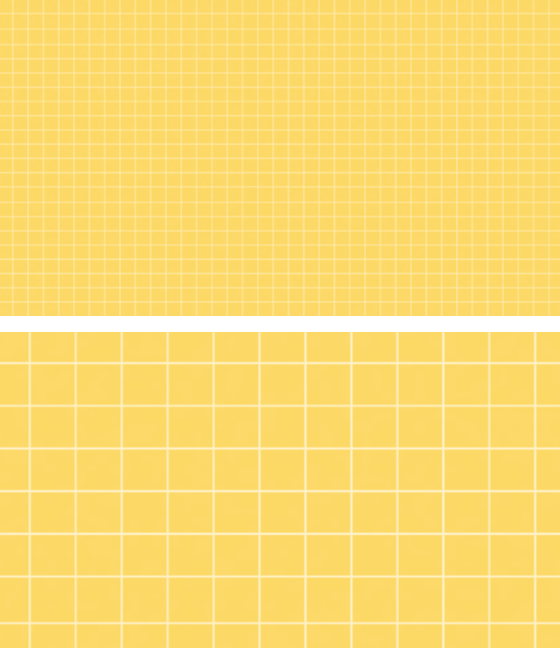
Top, the full canvas; bottom, a detail of the centre.
A WebGL 2 fragment shader for this pattern:

```glsl
#version 300 es
precision highp float;
// Warm yellow paper ruled with a grid of thin, soft cream lines.
// Columns are evenly spaced; rows are laid from the top with three wider gaps.
// Each line varies slightly in strength, and faint noise mottles the paper.

uniform vec2 u_resolution;
out vec4 fragColor;

// Lengths are fractions of the canvas height.
const vec3 PAPER = vec3(0.99, 0.851, 0.403);
const vec3 LINE = vec3(0.996, 0.945, 0.78);
const float COLUMN_START = 0.0405;
const float COLUMN_PITCH = 0.04847;
const int ROW_COUNT = 21;
const float ROW_START = 0.0427;
const float ROW_PITCH = 0.04502;
const float WIDE_GAP = 0.00417;      // extra space in a wide row gap
const float LINE_WIDTH = 0.0022;
const float LINE_SOFTNESS = 0.0012;  // least edge blur on large canvases
const float EDGE_PIXELS = 1.25;
const float STRENGTH_SPREAD = 0.4;
const float MOTTLE_SCALE = 90.0;
const float MOTTLE_AMOUNT = 0.022;

float hash(vec2 p) {
  vec3 q = fract(vec3(p.xyx) * 0.1031);
  q += dot(q, q.yzx + 33.33);
  return fract((q.x + q.y) * q.z);
}

float valueNoise(vec2 p) {
  vec2 cell = floor(p);
  vec2 t = smoothstep(0.0, 1.0, fract(p));
  float low = mix(hash(cell), hash(cell + vec2(1.0, 0.0)), t.x);
  float high = mix(hash(cell + vec2(0.0, 1.0)), hash(cell + 1.0), t.x);
  return mix(low, high, t.y);
}

// Coverage of a line whose edges are blurred by the given amount.
float lineCoverage(float offset, float blur) {
  float halfWidth = 0.5 * LINE_WIDTH;
  return smoothstep(-blur, blur, offset + halfWidth)
       - smoothstep(-blur, blur, offset - halfWidth);
}

float lineStrength(float index, float axis) {
  return 1.0 + STRENGTH_SPREAD * (hash(vec2(index, axis)) - 0.5);
}

// Distance of a row from the top, including the wide gaps above it.
float rowPosition(float index) {
  float wideGaps = step(1.0, index) + step(2.0, index) + step(13.0, index);
  return ROW_START + ROW_PITCH * index + WIDE_GAP * wideGaps;
}

void main() {
  vec2 p = gl_FragCoord.xy / u_resolution.y;
  float blur = max(EDGE_PIXELS / u_resolution.y, LINE_SOFTNESS);

  // Columns
  float column = round((p.x - COLUMN_START) / COLUMN_PITCH);
  float columnOffset = p.x - COLUMN_START - COLUMN_PITCH * column;
  float columns = lineCoverage(columnOffset, blur) * lineStrength(column, 7.0);

  // Rows
  float rows = 0.0;
  for (int i = 0; i < ROW_COUNT; i++) {
    float row = float(i);
    float cover = lineCoverage(1.0 - p.y - rowPosition(row), blur);
    rows = max(rows, cover * lineStrength(row, 19.0));
  }

  // Paper mottling, strongest in blue
  float mottle = valueNoise(p * MOTTLE_SCALE) - 0.5;
  vec3 color = PAPER + MOTTLE_AMOUNT * mottle * vec3(0.0, 0.2, 1.0);

  float ink = 1.0 - (1.0 - min(columns, 1.0)) * (1.0 - min(rows, 1.0));
  fragColor = vec4(mix(color, LINE, ink), 1.0);
}
```
